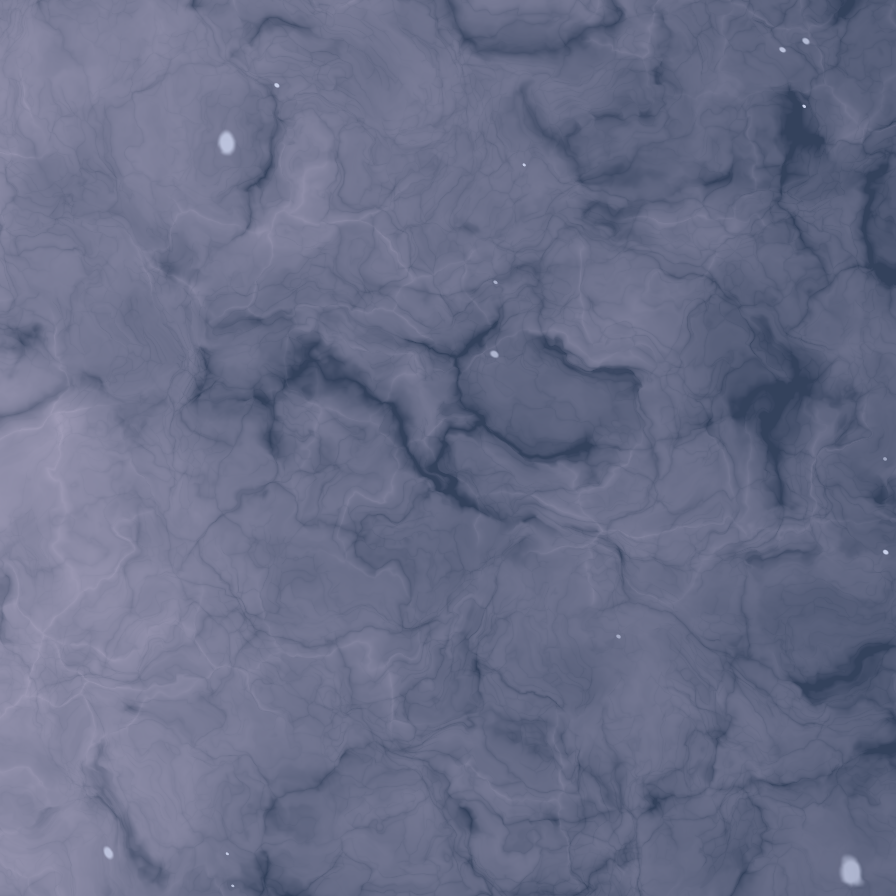
Write a Shadertoy shader that draws this texture.

```glsl
const vec3  BASE_COLOR   = vec3(0.441, 0.457, 0.562);
const vec3  TONE_STEP    = vec3(0.19, 0.16, 0.16);   // colour change per unit of tone
const vec3  SPECK_COLOR  = vec3(0.80, 0.83, 0.93);
const vec2  LIGHT_SLOPE  = vec2(-0.62, 0.10);        // brighter on the left
const float BROAD_SCALE  = 2.6;
const float BROAD_DEPTH  = 1.1;
const float GRAIN_SCALE  = 15.0;
const float GRAIN_DEPTH  = 0.5;
const float WARP_SCALE   = 5.0;
const float WARP_AMOUNT  = 0.17;
const int   CRACK_LAYERS = 4;
const float CRACK_SCALE  = 7.0;
const float CRACK_WIDTH  = 0.006;
const float CRACK_DEPTH  = 0.5;
const float HOLLOW_SCALE = 9.0;
const float HOLLOW_WIDTH = 0.026;
const float HOLLOW_DEPTH = 1.0;
const float VEIN_SCALE   = 9.0;
const float VEIN_WIDTH   = 0.007;
const float VEIN_DEPTH   = 0.28;
const int   SPECK_COUNT  = 15;
const float SPECK_RADIUS = 0.015;
const mat2  TURN         = mat2(0.8, 0.6, -0.6, 0.8);

vec3 hash3(vec2 p) {
    vec3 q = fract(p.xyx * vec3(0.1031, 0.1030, 0.0973));
    q += dot(q, q.yxz + 33.33);
    return fract((q.xxy + q.yzz) * q.zyx);
}

// Cellular noise with the cell values blended softly
float softCells(vec2 p) {
    vec2 cell = floor(p), f = fract(p);
    float sum = 0.0, total = 0.0;
    for (int y = -1; y <= 1; y++)
    for (int x = -1; x <= 1; x++) {
        vec2 o = vec2(x, y);
        vec3 h = hash3(cell + o);
        vec2 d = o + h.xy - f;
        float w = exp(-8.0 * dot(d, d));
        sum += w * h.z;
        total += w;
    }
    return sum / max(total, 1e-6);
}

float cloud(vec2 p) {
    float sum = 0.0, gain = 0.52;
    for (int i = 0; i < 5; i++) {
        sum += gain * softCells(p);
        p = TURN * p * 2.03 + 11.7;
        gain *= 0.5;
    }
    return sum;
}

// Gap between the two nearest cell points: zero on the borders
float cellBorder(vec2 p) {
    vec2 cell = floor(p), f = fract(p);
    float first = 8.0, second = 8.0;
    for (int y = -1; y <= 1; y++)
    for (int x = -1; x <= 1; x++) {
        vec2 o = vec2(x, y);
        float d = length(o + hash3(cell + o).xy - f);
        second = min(second, max(first, d));
        first = min(first, d);
    }
    return second - first;
}

// Dark branching cracks, widening into hollows where the noise is high
float cracks(vec2 p, float thinning, float hollow) {
    float sum = 0.0, scale = CRACK_SCALE, width = CRACK_WIDTH, depth = CRACK_DEPTH;
    for (int i = 0; i < CRACK_LAYERS; i++) {
        vec2 q = p * scale + 23.0 * float(i);
        float gap = cellBorder(q) / scale;
        float patches = smoothstep(0.3, 0.75, softCells(q * 0.6 + 5.0));
        sum += depth * exp(-gap / width) * patches * thinning;
        if (i == 0) sum += HOLLOW_DEPTH * hollow * exp(-gap / HOLLOW_WIDTH);
        p = TURN * p;
        scale *= 2.1;
        width *= 0.75;
        depth *= 0.7;
    }
    return sum;
}

float specks(vec2 p, vec2 wobble) {
    float cover = 0.0;
    for (int i = 0; i < SPECK_COUNT; i++) {
        vec3 h = hash3(vec2(float(i) * 7.0 + 3.0, 41.0));
        float r = SPECK_RADIUS * pow(float(i + 1), -0.75);
        vec2 d = TURN * (p - h.xy + wobble * r * 2.5);
        float dist = length(d * vec2(0.9, 1.2));
        cover = max(cover, (1.0 - smoothstep(r * 0.5, r * 1.15, dist)) * mix(0.5, 1.0, h.z));
    }
    return cover;
}

void mainImage(out vec4 fragColor, in vec2 fragCoord) {
    vec2 uv = fragCoord / iResolution.y;
    vec2 warp = vec2(cloud(uv * WARP_SCALE), cloud(uv * WARP_SCALE + 57.0)) - 0.5;
    vec2 p = uv + WARP_AMOUNT * warp;

    // Broad light and fine cloudy grain
    float broad = cloud(uv * BROAD_SCALE + 3.0) - 0.5;
    float grain = cloud(p * GRAIN_SCALE + 31.0) - 0.5;
    float tone = dot(uv - 0.5, LIGHT_SLOPE) + BROAD_DEPTH * broad + GRAIN_DEPTH * grain;

    // Hollows are stretched along the falling diagonal
    vec2 along = TURN * p * vec2(0.65, 1.0) * HOLLOW_SCALE;
    float hollow = smoothstep(0.52, 0.76, cloud(along + 71.0));
    tone -= cracks(p, 0.75 - broad, hollow);

    // Pale veins
    float vein = cellBorder(p * VEIN_SCALE + 40.0) / VEIN_SCALE;
    tone += VEIN_DEPTH * exp(-vein / VEIN_WIDTH) * smoothstep(0.4, 0.7, softCells(uv * 6.0 + 19.0));

    vec3 color = BASE_COLOR + TONE_STEP * max(tone, -1.25);
    color = mix(color, SPECK_COLOR, specks(uv, warp * 2.0));
    fragColor = vec4(color, 1.0);
}
```
